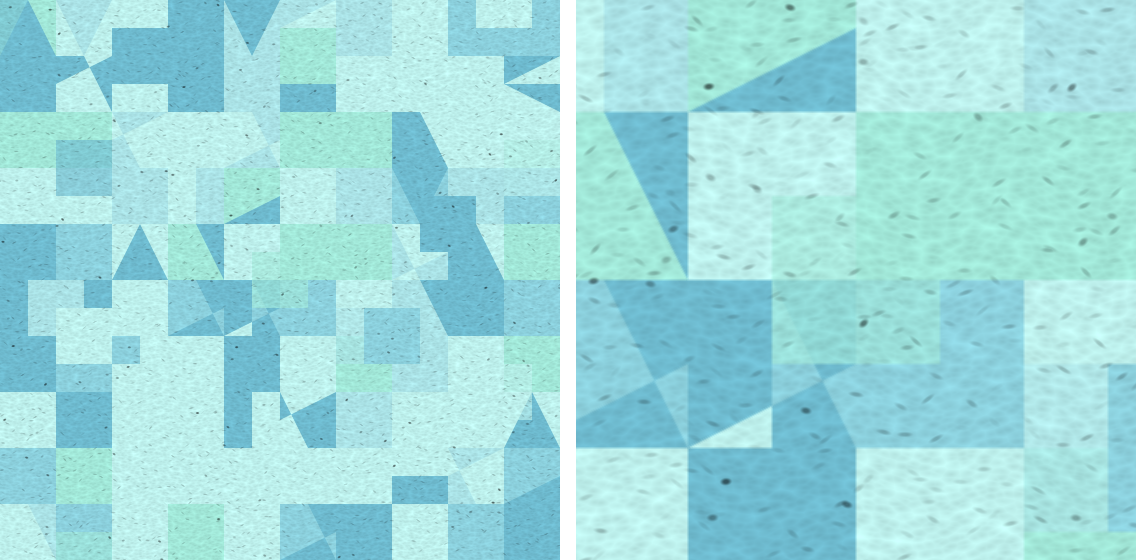
Left: the whole. Right: its middle third, enlarged.
Reproduce this pattern procedurally as a three.js fragment shader.

```glsl
varying vec2 vUv;

const vec3 PALE = vec3(0.745, 0.945, 0.930);
const vec3 MINT = vec3(0.635, 0.910, 0.850);
const vec3 LIGHT = vec3(0.670, 0.890, 0.905);
const vec3 MID = vec3(0.550, 0.820, 0.870);
const vec3 DEEP = vec3(0.435, 0.735, 0.815);
const float CELLS = 10.0;

float hash(vec2 cell, float seed) {
  vec3 q = fract(vec3(cell.xyx + seed * 7.31) * vec3(0.1031, 0.1030, 0.0973));
  q += dot(q, q.yzx + 33.33);
  return fract((q.x + q.y) * q.z);
}

vec3 pickColor(float r) {
  if (r < 0.43) return PALE;
  if (r < 0.56) return MINT;
  if (r < 0.62) return LIGHT;
  if (r < 0.78) return MID;
  return DEEP;
}

vec2 quarterTurn(vec2 q, float turns) {
  if (turns < 1.0) return q;
  if (turns < 2.0) return vec2(-q.y, q.x);
  if (turns < 3.0) return -q;
  return vec2(q.y, -q.x);
}

// Straight-edged cutouts inside one cell, q from -0.5 to 0.5
float cutout(vec2 q, float kind) {
  float wedge = step(q.y, 0.5 * q.x + 0.25);
  float crossing = step(q.x, 0.25 - 0.5 * q.y);
  if (kind < 0.34) return step(abs(q.x), 0.25 - 0.5 * q.y);
  if (kind < 0.56) return 1.0 - wedge;
  if (kind < 0.80) return abs(wedge - crossing);
  return step(q.y, 0.0);
}

// Squares shifted by half a cell
vec3 addPatch(vec3 color, vec2 g, vec2 shift, float density, float seed) {
  vec2 id = floor(g + shift);
  float present = step(hash(id, seed), density);
  float opacity = mix(0.65, 1.0, step(0.4, hash(id, seed + 1.0)));
  return mix(color, pickColor(hash(id, seed + 2.0)), present * opacity);
}

vec3 mosaic(vec2 p) {
  vec2 g = p * CELLS;
  vec2 id = floor(g);
  vec3 color = pickColor(hash(id, 1.0));
  color = addPatch(color, g, vec2(0.5, 0.0), 0.09, 11.0);
  color = addPatch(color, g, vec2(0.0, 0.5), 0.09, 21.0);

  vec2 q = quarterTurn(fract(g) - 0.5, hash(id, 2.0) * 4.0);
  float present = step(hash(id, 3.0), 0.38);
  vec3 accent = hash(id, 4.0) < 0.62 ? DEEP : LIGHT;
  if (color.r < 0.5) accent = PALE;
  color = mix(color, accent, present * cutout(q, hash(id, 5.0)));

  return addPatch(color, g, vec2(0.5), 0.08, 31.0);
}

// Average of nearby samples softens every edge
vec3 smoothMosaic(vec2 p, float spread) {
  vec3 sum = vec3(0.0);
  for (int j = -1; j <= 1; j++)
    for (int i = -1; i <= 1; i++)
      sum += mosaic(p + vec2(float(i), float(j)) * spread);
  return sum / 9.0;
}

// Distance to the nearest scattered point
float cellular(vec2 p, float seed) {
  vec2 id = floor(p);
  float nearest = 2.0;
  for (int j = -1; j <= 1; j++)
    for (int i = -1; i <= 1; i++) {
      vec2 c = id + vec2(float(i), float(j));
      vec2 point = c + vec2(hash(c, seed), hash(c, seed + 1.0));
      nearest = min(nearest, length(p - point));
    }
  return nearest;
}

// Short, mostly level marks with random strength
float flecks(vec2 p, float density, vec2 size, float seed) {
  vec2 id = floor(p);
  float mark = 0.0;
  for (int j = -1; j <= 1; j++)
    for (int i = -1; i <= 1; i++) {
      vec2 c = id + vec2(float(i), float(j));
      vec2 d = p - c - vec2(hash(c, seed), hash(c, seed + 1.0));
      float a = (hash(c, seed + 2.0) - 0.5) * 1.5;
      d = vec2(cos(a) * d.x + sin(a) * d.y, cos(a) * d.y - sin(a) * d.x);
      float shape = 1.0 - smoothstep(0.2, 1.0, length(d / size));
      float strength = step(hash(c, seed + 3.0), density) * hash(c, seed + 4.0);
      mark = max(mark, shape * strength);
    }
  return mark;
}

void main() {
  vec3 color = smoothMosaic(vUv, 0.0007);

  // Fibrous paper grain
  vec2 warped = vUv + 0.002 * sin(vUv.yx * vec2(83.0, 61.0));
  float grain = cellular(warped * vec2(65.0, 130.0), 41.0) - 0.45;
  grain += cellular(warped * vec2(130.0, 240.0), 51.0) - 0.45;
  color *= 1.0 + 0.085 * grain;

  // Faint fibres and dark specks
  color *= 1.0 - 0.20 * flecks(warped * 75.0, 0.55, vec2(0.42, 0.15), 61.0);
  color *= 1.0 - 0.55 * flecks(vUv * 40.0, 0.11, vec2(0.17, 0.11), 71.0);
  gl_FragColor = vec4(color, 1.0);
}
```
